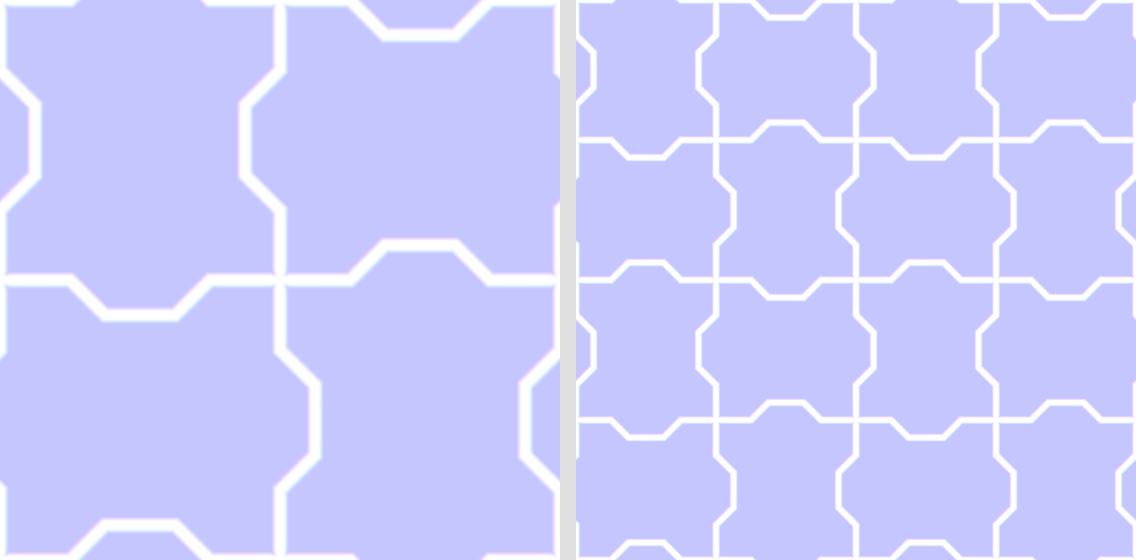
Left: one tile. Right: repeated 2 by 2.
This pattern is drawn by a three.js fragment shader. Its source:

```glsl
// Lavender interlocking paving tiles with soft white joints and faintly tinted bevels.
varying vec2 vUv;

// Mitred distance to a straight joint with one trapezoid bump per cell.
// along: position on the joint, across: signed offset, side: +1 or -1 bump direction.
float jointDistance(float along, float across, float side) {
  float slope = 0.25 - abs(fract(along) - 0.5);
  float y = across * side;
  return abs(max(y - 0.125, min(y, (y - slope) * 0.7071)));
}

// +1 on even cells, -1 on odd cells of the checkerboard.
float checkerSign(vec2 cell) {
  return 1.0 - 2.0 * mod(cell.x + cell.y, 2.0);
}

// Joint coverage, from 0 on the tile to 1 in the joint core.
float jointMask(vec2 uv) {
  vec2 p = uv * 2.0;
  vec2 line = floor(p + 0.5);
  vec2 cell = floor(p);
  vec2 offset = p - line;

  float horizontal = jointDistance(p.x, offset.y, checkerSign(vec2(cell.x, line.y)));
  float vertical = jointDistance(p.y, offset.x, -checkerSign(vec2(line.x, cell.y)));
  float d = min(horizontal, vertical) * 0.5;

  // Slight pinch where joints cross
  d += 0.003 * (1.0 - smoothstep(0.0, 0.025, length(offset) * 0.5));
  return 1.0 - smoothstep(0.006, 0.0165, d);
}

void main() {
  // Opposed red and green shifts tint the bevels pink and pale blue
  vec2 bevelShift = vec2(0.0008, -0.0008);
  vec2 mask = vec2(jointMask(vUv + bevelShift), jointMask(vUv - bevelShift));
  gl_FragColor = vec4(mix(vec2(0.775), vec2(1.0), mask), 1.0, 1.0);
}
```
